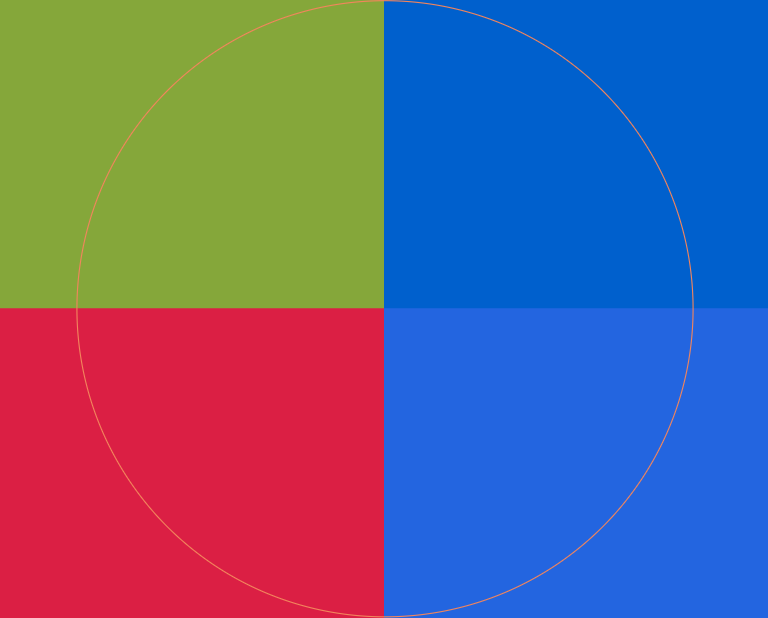
A WebGL 1 fragment shader for this background:

```glsl
precision highp float;
// Four flat colour quadrants crossed by one thin coral ring.

uniform vec2 u_resolution;

#define GREEN vec3(0.522, 0.655, 0.227)
#define DEEP_BLUE vec3(0.0, 0.376, 0.804)
#define CRIMSON vec3(0.859, 0.122, 0.267)
#define BRIGHT_BLUE vec3(0.137, 0.396, 0.878)
#define CORAL vec3(0.95, 0.52, 0.36)
#define SPLIT vec2(0.5, 0.5012)
#define RING_CENTER vec2(0.5013, 0.5004)
#define RING_RADIUS 0.4985
#define RING_WIDTH 0.0018

// Share of a pixel on the positive side of an edge.
float coverage(float signedDistance, float pixel) {
    return clamp(signedDistance / pixel + 0.5, 0.0, 1.0);
}

// Share of a pixel inside a band, exact even for bands thinner than a pixel.
float bandCoverage(float signedDistance, float width, float pixel) {
    float halfWidth = 0.5 * width;
    return coverage(signedDistance + halfWidth, pixel)
         - coverage(signedDistance - halfWidth, pixel);
}

void main() {
    // Lengths are measured in canvas heights.
    float pixel = 1.0 / u_resolution.y;
    vec2 aspect = vec2(u_resolution.x / u_resolution.y, 1.0);
    vec2 position = gl_FragCoord.xy * pixel;

    // Quadrants
    vec2 offset = position - SPLIT * aspect;
    float right = coverage(offset.x, pixel);
    float upper = coverage(offset.y, pixel);
    vec3 lowerRow = mix(CRIMSON, BRIGHT_BLUE, right);
    vec3 upperRow = mix(GREEN, DEEP_BLUE, right);
    vec3 color = mix(lowerRow, upperRow, upper);

    // Ring
    float ringDistance = length(position - RING_CENTER * aspect) - RING_RADIUS;
    color = mix(color, CORAL, bandCoverage(ringDistance, RING_WIDTH, pixel));

    gl_FragColor = vec4(color, 1.0);
}
```
